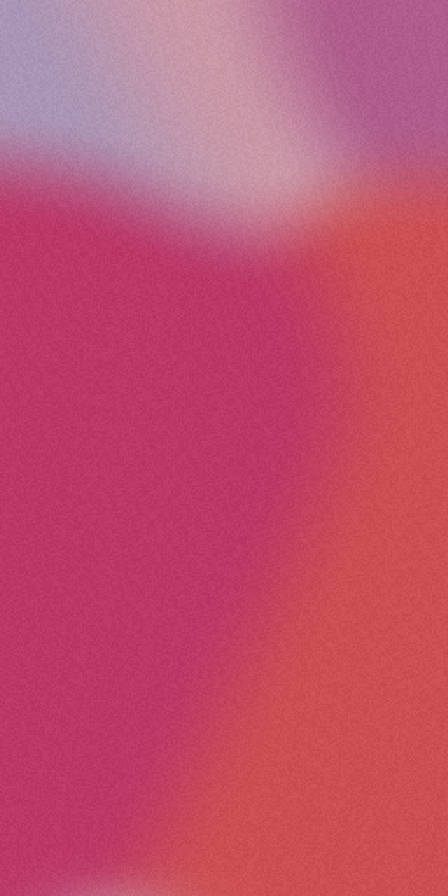
A WebGL 2 fragment shader for this background:

```glsl
#version 300 es
precision highp float;
// Soft blurred gradient: magenta and coral fields under a lavender, blush and plum sky, with fine grain.

uniform vec2 u_resolution;
out vec4 fragColor;

// Palette
const vec3 MAGENTA  = vec3(0.737, 0.218, 0.404);
const vec3 CORAL    = vec3(0.802, 0.308, 0.324);
const vec3 LAVENDER = vec3(0.665, 0.585, 0.710);
const vec3 BLUSH    = vec3(0.790, 0.595, 0.655);
const vec3 PLUM     = vec3(0.688, 0.365, 0.550);

// Softness of each edge, in canvas widths
const float FIELD_BLUR   = 0.165;
const float HORIZON_BLUR = 0.135;
const float PLUM_BLUR    = 0.16;
const float BLUSH_BLUR   = 0.21;

// Dip of the horizon: center, left width, right width, depth
const float DIP_CENTER = 0.56;
const float DIP_LEFT   = 0.30;
const float DIP_RIGHT  = 0.20;
const float DIP_DEPTH  = 0.13;

// Glow on the lower edge
const vec2  GLOW_CENTER   = vec2(0.26, -0.03);
const vec2  GLOW_SIZE     = vec2(0.16, 0.065);
const float GLOW_STRENGTH = 0.5;

// Film grain
const float GRAIN_CELLS  = 256.0;
const float GRAIN_AMOUNT = 0.045;

float hash(vec2 p) {
    return fract(sin(dot(p, vec2(12.9898, 78.233))) * 43758.5453);
}

float softEdge(float signedDistance, float blur) {
    return smoothstep(-blur, blur, signedDistance);
}

// Rising diagonal that bends back to the left near the top
float coralEdge(float y) {
    float d = y - 1.14;
    float bend = 0.52 * (d + sqrt(d * d + 0.04));
    return 0.30 + 0.50 * y - bend;
}

// Border between the sky and the fields, dipping right of the middle
float horizon(float x) {
    float dip = (x - DIP_CENTER) / (x < DIP_CENTER ? DIP_LEFT : DIP_RIGHT);
    return 1.635 - 0.035 * x - DIP_DEPTH * exp(-dip * dip);
}

vec3 skyColor(vec2 p) {
    float depth = 2.0 - p.y;
    float blushEdge = 0.20 + 0.48 * depth;
    float plumEdge = 0.60 + 0.20 * depth + 0.70 * depth * depth;
    vec3 color = mix(LAVENDER, BLUSH, softEdge(p.x - blushEdge, BLUSH_BLUR));
    return mix(color, PLUM, softEdge(p.x - plumEdge, PLUM_BLUR));
}

void main() {
    // Width spans 0 to 1, height spans 0 to 2
    vec2 p = gl_FragCoord.xy / u_resolution * vec2(1.0, 2.0);

    // Lower fields
    vec3 color = mix(MAGENTA, CORAL, softEdge(p.x - coralEdge(p.y), FIELD_BLUR));

    // Sky above the horizon
    color = mix(color, skyColor(p), softEdge(p.y - horizon(p.x), HORIZON_BLUR));

    // Pale glow rising from the bottom
    vec2 g = (p - GLOW_CENTER) / GLOW_SIZE;
    color = mix(color, BLUSH, GLOW_STRENGTH * exp(-dot(g, g)));

    // Grain
    color += (hash(floor(p * GRAIN_CELLS)) - 0.5) * GRAIN_AMOUNT;

    fragColor = vec4(color, 1.0);
}
```
